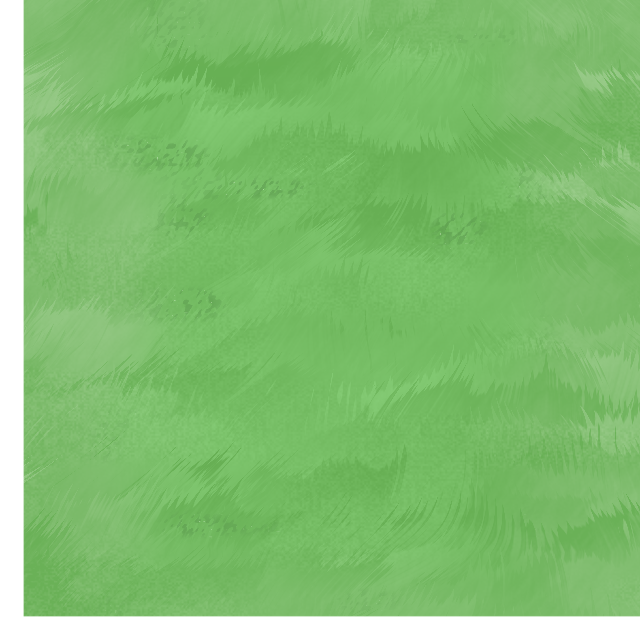
This texture is drawn by a Shadertoy shader. Its source:

```glsl
// Painted meadow: overlapping tufts of soft green grass with a white margin at left and bottom.
#define DEEP_GREEN vec3(0.405, 0.688, 0.330)
#define FRESH_GREEN vec3(0.522, 0.800, 0.462)
#define PALE_GREEN vec3(0.600, 0.795, 0.540)
#define SHADOW_GREEN vec3(0.350, 0.590, 0.300)
#define MARGIN 0.037
#define ROWS 64
#define BLADE_COUNT 78.0
#define BLADE_HEIGHT 0.034
#define EDGE_SOFTNESS 0.0032
#define TUFT_FADE 0.070
#define TUFT_OPACITY 0.80
#define GRAIN 0.13

float hash(vec2 p) {
    return fract(sin(dot(p, vec2(127.1, 311.7))) * 43758.5453);
}

float noise(vec2 p) {
    vec2 cell = floor(p), f = fract(p);
    f = f * f * (3.0 - 2.0 * f);
    float low = mix(hash(cell), hash(cell + vec2(1, 0)), f.x);
    float high = mix(hash(cell + vec2(0, 1)), hash(cell + vec2(1, 1)), f.x);
    return mix(low, high, f.y);
}

// Height of a row of pointed blades with random lengths and off-centre tips
float blades(float x, float count, float seed) {
    float cell = floor(x * count), f = fract(x * count);
    float size = hash(vec2(cell, seed));
    float tip = 0.25 + 0.5 * hash(vec2(cell, seed + 9.0));
    float taper = min(f / tip, (1.0 - f) / (1.0 - tip));
    return sqrt(taper) * taper * size;
}

// Blades lean right on the left side and left near the right side
float leanAt(vec2 p) {
    float side = mix(0.9, -0.6, smoothstep(0.60, 0.90, p.x));
    return side + 1.4 * (noise(p * 3.0 + 40.0) - 0.5);
}

// Tone from 0 (deep) to 1 (light), painted from the far rows to the near ones
float tuftTone(vec2 p, float lean) {
    float tone = 0.25 + 0.45 * noise(p * vec2(4.0, 9.0));
    for (int i = 0; i < ROWS; i++) {
        float seed = float(i) * 7.31 + 3.0;
        float rowY = 1.12 - 1.14 * float(i) / float(ROWS - 1);
        float rise = p.y - rowY;
        if (rise > 0.12 || rise < -0.26) continue;

        // Each tuft bends its own way
        float bend = lean + 1.8 * (noise(vec2(p.x * 4.0, seed + 5.0)) - 0.5);
        float x = p.x - bend * clamp(rise, -0.06, 0.06);
        float shag = 0.35 + 1.2 * noise(vec2(x * 19.0, seed + 13.0));
        float fringe = shag * (blades(x, BLADE_COUNT, seed)
                     + 0.55 * blades(x + 0.37, BLADE_COUNT * 1.9, seed + 1.0));
        float crown = 0.085 * (noise(vec2(x * 7.0, seed)) - 0.5)
                    + 0.035 * (noise(vec2(x * 27.0, seed + 2.0)) - 0.5);
        float depth = crown + BLADE_HEIGHT * fringe - rise;
        float cover = smoothstep(-EDGE_SOFTNESS, EDGE_SOFTNESS, depth);

        // Ragged sides and a soft fading foot
        float side = noise(vec2(x * 6.0, seed + 21.7)) + 0.16 * (fringe - 0.5);
        side += 0.16 * (noise(vec2(x * 45.0, p.y * 38.0 + seed)) - 0.5);
        float extent = smoothstep(0.47, 0.53, side);
        float foot = exp(-pow(max(depth, 0.0) / TUFT_FADE, 2.0));
        float paint = 0.44 + 1.30 * (noise(vec2(p.x * 3.2, seed + 55.3)) - 0.5);
        tone = mix(tone, paint, cover * extent * foot * TUFT_OPACITY);
    }
    return tone;
}

void mainImage(out vec4 fragColor, in vec2 fragCoord) {
    vec2 p = fragCoord / iResolution.y;
    float lean = leanAt(p);
    float tone = tuftTone(p, lean);

    // Fine brush streaks and dry-brush speckle
    float streak = noise(vec2((p.x - 0.8 * p.y) * 120.0, (p.x + p.y) * 28.0)) - 0.5;
    float dryBrush = smoothstep(0.42, 0.70, noise(p * vec2(6.0, 13.0) + 17.0));
    float speckle = noise(p * 340.0) - 0.5;
    tone += GRAIN * (0.8 * streak + speckle * (0.35 + 2.2 * dryBrush));
    tone = clamp(tone, 0.0, 1.0);

    // Fresher greens in the middle, paler ones toward the sides
    float pale = smoothstep(0.22, 0.38, abs(p.x - 0.51) + 0.14 * (noise(p * 6.0) - 0.5));
    pale = max(pale, 0.7 * smoothstep(0.34, 0.48, abs(p.y - 0.52)));
    tone = min(tone + 0.06 * pale, 1.0);
    vec3 color = mix(DEEP_GREEN, mix(FRESH_GREEN, PALE_GREEN, pale), tone);

    // Sparse dark flecks and a few bright specks
    float fleckArea = smoothstep(0.70, 0.88, noise(p * vec2(7.0, 17.0) + 71.0)) * (1.0 - pale);
    float flecks = smoothstep(0.56, 0.70, noise(vec2(p.x - 0.6 * p.y, p.y) * vec2(210.0, 140.0)));
    color = mix(color, SHADOW_GREEN, 0.50 * fleckArea * flecks);
    float specks = smoothstep(0.92, 0.97, noise(p * 260.0 + 9.0));
    color = mix(color, vec3(0.80, 0.92, 0.76), 0.6 * specks * fleckArea);

    // White margin
    float pixel = 1.0 / iResolution.y;
    vec2 inside = smoothstep(MARGIN - pixel, MARGIN + pixel, p);
    color = mix(vec3(1.0), color, inside.x * inside.y);
    fragColor = vec4(color, 1.0);
}
```
